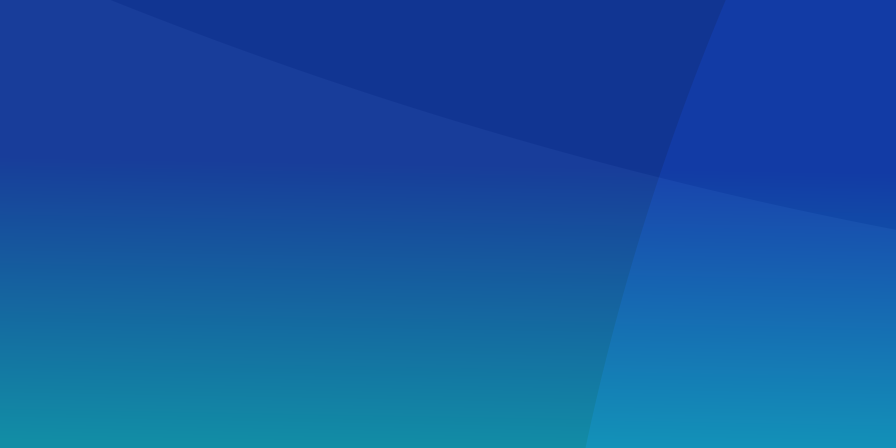
Give the GLSL for this background, as a WebGL 2 fragment shader.

```glsl
#version 300 es
precision highp float;
// Deep blue backdrop that fades to teal at the bottom, crossed by two wide arcs.
// Each arc is the rim of a huge off-canvas circle: outside the first lies a pale
// veil, inside the second a brighter blue tint; both are added to the gradient.

uniform vec2 u_resolution;
out vec4 outColor;

// Lengths are in canvas heights, origin at the lower left.
const vec3 DEEP_BLUE = vec3(0.068, 0.207, 0.573);
const vec3 TEAL      = vec3(0.045, 0.522, 0.620);
const vec3 PALE_VEIL = vec3(0.025, 0.031, 0.029);
const vec3 BLUE_TINT = vec3(0.004, 0.023, 0.073);

const float FADE_TOP  = 0.635;  // height where the teal fade begins
const float FADE_TILT = 0.018;  // drop of the fade per unit to the right

const vec2  VEIL_CENTER = vec2(3.807, 9.915);
const float VEIL_RADIUS = 9.5996;
const vec2  TINT_CENTER = vec2(6.717, -1.1445);
const float TINT_RADIUS = 5.5298;

// Signed distance to a circle, negative inside.
float circleDistance(vec2 p, vec2 center, float radius) {
    return length(p - center) - radius;
}

// Antialiased coverage of the positive side of a distance.
float coverage(float dist, float pixel) {
    return clamp(dist / pixel + 0.5, 0.0, 1.0);
}

void main() {
    vec2 p = gl_FragCoord.xy / u_resolution.y;
    float pixel = 1.0 / u_resolution.y;

    // Vertical fade, solid blue above FADE_TOP
    float height = p.y + FADE_TILT * (p.x - 1.0);
    float fade = clamp(1.0 - height / FADE_TOP, 0.0, 1.0);
    vec3 color = mix(DEEP_BLUE, TEAL, fade);

    // Veil below the shallow arc, tint right of the steep arc
    float veil = coverage(circleDistance(p, VEIL_CENTER, VEIL_RADIUS), pixel);
    float tint = coverage(-circleDistance(p, TINT_CENTER, TINT_RADIUS), pixel);
    color += PALE_VEIL * veil + BLUE_TINT * tint;

    outColor = vec4(color, 1.0);
}
```
